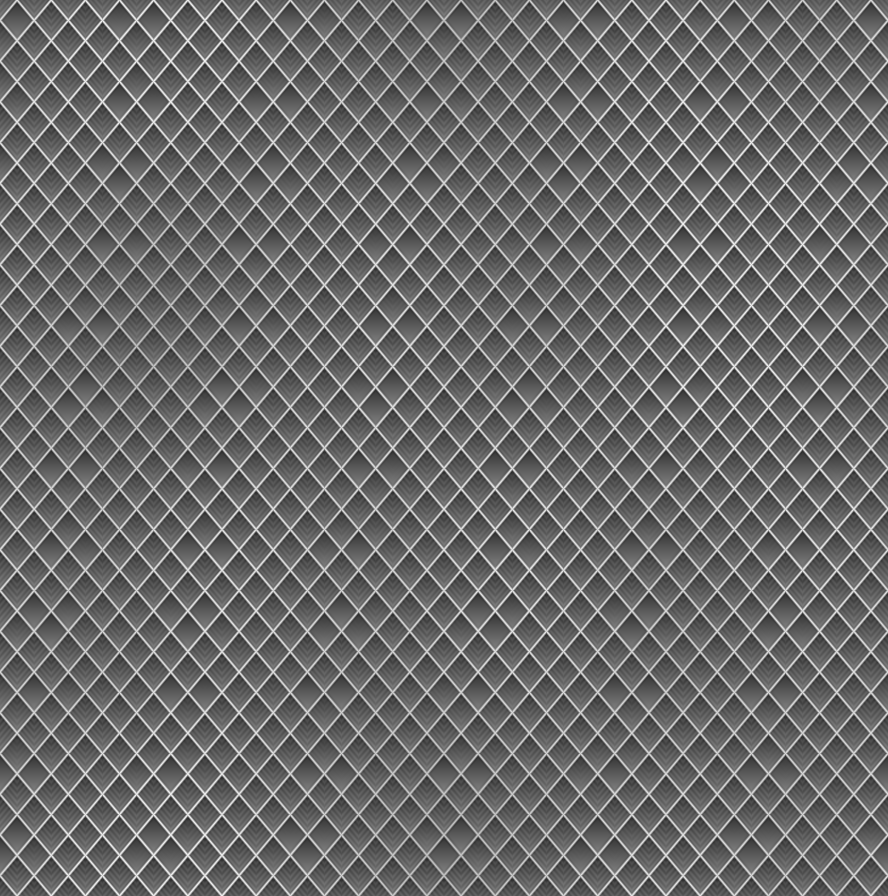
Reproduce this pattern procedurally as a WebGL 1 fragment shader.

```glsl
precision highp float;

uniform vec2 u_resolution;

const float TAU = 6.2831853;
const vec2 REPEATS = vec2(26.0, 22.0);

// Unit gradient at a lattice corner, wrapped to the period
vec2 cornerGradient(vec2 corner, vec2 period) {
  vec2 c = mod(corner, period);
  float angle = TAU * fract(sin(dot(c, vec2(127.1, 311.7))) * 4375.85);
  return vec2(cos(angle), sin(angle));
}

// Tiling gradient noise, roughly -0.7 to 0.7
float gradientNoise(vec2 p, vec2 period) {
  vec2 i = floor(p);
  vec2 f = p - i;
  vec2 w = f * f * f * (f * (f * 6.0 - 15.0) + 10.0);
  vec2 e = vec2(1.0, 0.0);
  float n00 = dot(cornerGradient(i, period), f);
  float n10 = dot(cornerGradient(i + e.xy, period), f - e.xy);
  float n01 = dot(cornerGradient(i + e.yx, period), f - e.yx);
  float n11 = dot(cornerGradient(i + e.xx, period), f - e.xx);
  return mix(mix(n00, n10, w.x), mix(n01, n11, w.x), w.y);
}

// Coordinates along the two families of diagonals
vec2 toDiagonal(vec2 p) {
  return vec2(p.x + p.y, p.x - p.y);
}

vec2 fromDiagonal(vec2 d) {
  return 0.5 * vec2(d.x + d.y, d.x - d.y);
}

// Beat that marks the cells whose hatching blurs away
float smoothBeat(vec2 uv) {
  float across = 0.5 + 0.5 * cos(TAU * (6.0 * uv.x - uv.y));
  float down = 0.5 + 0.5 * cos(TAU * (12.0 * uv.y + 0.31));
  return smoothstep(0.3, 0.8, across * down);
}

// Fine chevrons parallel to the lower edges of a cell
float chevrons(vec2 local, float count, float pixelInCells) {
  float stripe = sin(TAU * count * (abs(local.x) - local.y));
  return stripe * (1.0 - smoothstep(0.4, 0.7, count * pixelInCells));
}

// Cell face: dark above, lighter below, with hatching
float cellShade(vec2 local, float blur, float pixelInCells) {
  float slope = mix(0.27, 0.33, blur);
  float hatch = chevrons(local, 6.0, pixelInCells);
  return 0.355 - slope * local.y + 0.035 * (1.0 - blur) * hatch;
}

float lineCoverage(float dist, float halfWidth, float softness) {
  return 1.0 - smoothstep(halfWidth - softness, halfWidth + softness, dist);
}

void main() {
  vec2 uv = gl_FragCoord.xy / u_resolution;
  float pixel = 1.0 / u_resolution.y;
  float aspect = u_resolution.x / u_resolution.y;

  // Diamond cell and position inside it
  vec2 grid = uv * REPEATS;
  vec2 diagonal = toDiagonal(grid);
  vec2 center = fromDiagonal(floor(diagonal + 0.5));
  vec2 local = grid - center;

  // Distance to both line families, in canvas heights
  float density = length(REPEATS / vec2(aspect, 1.0));
  vec2 dist = abs(fract(diagonal) - 0.5) / density;
  float nearest = min(dist.x, dist.y);

  // Cell face with a thin shadow along the wires
  float blur = smoothBeat(center / REPEATS);
  float shade = cellShade(local, blur, pixel * density);
  shade -= 0.045 * (1.0 - smoothstep(0.002, 0.0045, nearest));

  // Wires, unevenly worn across the sheet
  float wear = gradientNoise(uv * 3.0, vec2(3.0));
  float wire = clamp(0.89 + 0.22 * wear, 0.74, 0.96);
  float softness = max(0.0013, 0.68 * pixel);
  float coverage = lineCoverage(nearest, 0.00107, softness);
  shade = mix(shade, wire, coverage);

  gl_FragColor = vec4(vec3(shade), 1.0);
}
```
